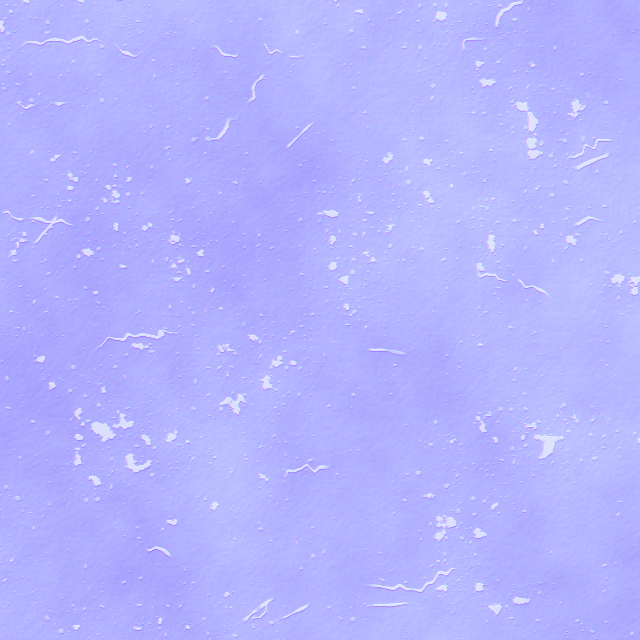
This texture map is drawn by a three.js fragment shader. Its source:

```glsl
// Periwinkle normal map of worn plaster with chips, specks, cracks and scratches.
varying vec2 vUv;

float hash(vec2 p) {
  return fract(sin(dot(p, vec2(127.1, 311.7))) * 43758.5453);
}

float noise(vec2 p) {
  vec2 i = floor(p), f = fract(p);
  f = f * f * (3.0 - 2.0 * f);
  return mix(mix(hash(i), hash(i + vec2(1.0, 0.0)), f.x),
             mix(hash(i + vec2(0.0, 1.0)), hash(i + vec2(1.0)), f.x), f.y);
}

float fbm(vec2 p) {
  float sum = 0.0, amp = 0.5;
  for (int i = 0; i < 4; i++) {
    sum += amp * noise(p);
    p = p * 2.03 + vec2(17.3, 9.1);
    amp *= 0.5;
  }
  return sum;
}

vec2 rotate(vec2 p, float a) {
  float c = cos(a), s = sin(a);
  return vec2(c * p.x + s * p.y, c * p.y - s * p.x);
}

// One tilted oval grain in some of the cells
float specks(vec2 p, float scale, float share) {
  vec2 cell = floor(p * scale);
  float pick = hash(cell + scale);
  vec2 centre = 0.3 + 0.4 * vec2(hash(cell + 3.7), hash(cell + 8.2));
  vec2 q = rotate(fract(p * scale) - centre, 2.2 * hash(cell + 5.1) - 0.5);
  q.y *= 1.0 + 1.5 * hash(cell + 6.4);
  float radius = 0.06 + 0.13 * hash(cell + 1.9);
  float d = length(q) + 0.1 * (noise(p * 300.0) - 0.5);
  return step(pick, share) * (1.0 - smoothstep(radius - 0.05, radius + 0.06, d));
}

// Broken wandering cracks; every third one is a straight scratch
float cracks(vec2 p) {
  float mark = 0.0;
  for (int i = 0; i < 21; i++) {
    float id = float(i) + 1.0;
    vec2 start = vec2(hash(vec2(id, 2.3)), hash(vec2(id, 7.9)));
    vec2 q = rotate(p - start, mix(-0.3, 0.9, hash(vec2(id, 4.4))));
    float straight = 1.0 - step(0.5, mod(id, 3.0));
    float reach = mix(0.03 + 0.09 * hash(vec2(id, 5.6)), 0.035, straight);
    if (abs(q.x) < reach && abs(q.y) < 0.04) {
      float bend = (noise(vec2(q.x * 25.0, id)) - 0.5) * 0.03
                 + (noise(vec2(q.x * 95.0, id + 7.0)) - 0.5) * 0.012;
      q.y += bend * mix(1.0, 0.12, straight);
      float width = 0.0022 * noise(vec2(q.x * 70.0, id + 3.0));
      float line = 1.0 - smoothstep(width, width + 0.0017, abs(q.y));
      float gaps = smoothstep(0.25, 0.55, noise(vec2(q.x * 45.0, id + 11.0)) + 0.3 * straight);
      mark = max(mark, line * gaps * (1.0 - smoothstep(0.6 * reach, reach, abs(q.x))));
    }
  }
  return mark;
}

// All raised marks, gathered in worn patches
float marks(vec2 p) {
  float wear = fbm(p * 7.0 + 31.0);
  float chips = smoothstep(1.02, 1.1, fbm(p * 48.0) + 0.6 * wear);
  float worn = smoothstep(0.35, 0.7, wear);
  float grains = max(specks(p, 48.0, 0.1 + 0.3 * worn),
                     0.8 * specks(p + 0.37, 95.0, 0.08 + 0.4 * worn));
  return max(max(chips, cracks(p)), 0.65 * grains);
}

float relief(vec2 p) {
  return marks(p) + 0.32 * noise(p * 230.0) + 0.3 * noise(p * 110.0 + 5.0);
}

void main() {
  vec2 p = vUv;

  // Soft stains over the plaster
  float cloud = fbm(p * vec2(4.5, 3.0) + 12.0) - 0.47;
  float mottle = fbm(p * 22.0 + 40.0) - 0.47;
  float tone = 0.17 * cloud + 0.07 * mottle + 0.012 * (p.x - 0.5);
  vec3 color = vec3(0.70, 0.70, 1.0) + tone * vec3(0.7, 1.0, 0.08);

  // Slopes tint red across and green up
  float e = 0.0016;
  float h = relief(p);
  vec2 slope = vec2(relief(p + vec2(e, 0.0)), relief(p + vec2(0.0, e))) - h;
  color.rg += 0.15 * vec2(slope.x, -slope.y) + 0.04 * (slope.x - slope.y);

  // Pale faces of the marks
  color = mix(color, vec3(0.92, 0.94, 0.99), 0.75 * smoothstep(0.2, 1.0, marks(p)));

  gl_FragColor = vec4(clamp(color, 0.0, 1.0), 1.0);
}
```
